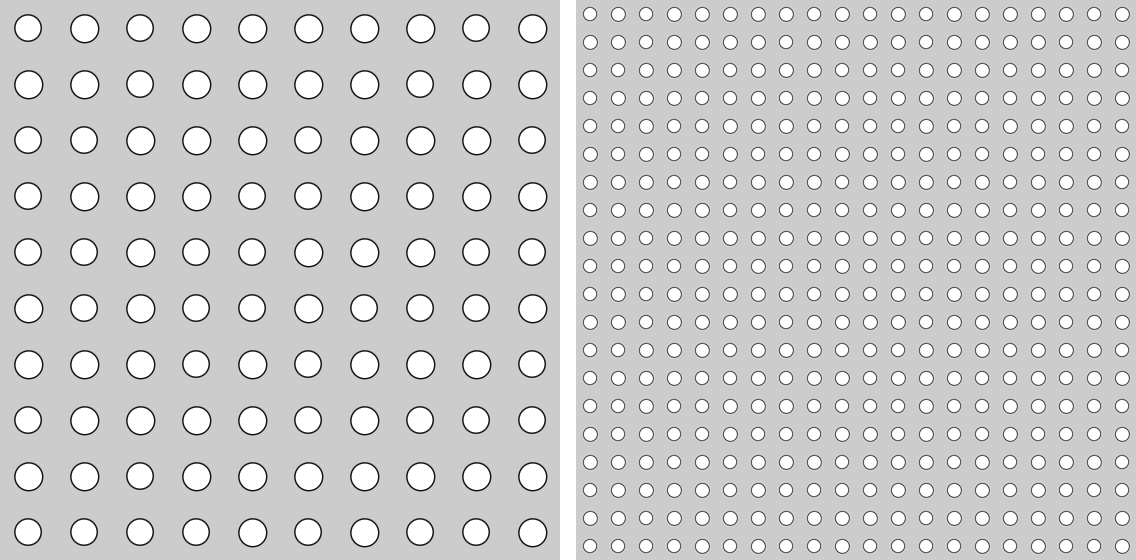
Left: one tile. Right: repeated 2 by 2.
Write a WebGL 2 fragment shader that draws this pattern.

```glsl
#version 300 es
precision highp float;
// Ten by ten grid of white discs with thin dark outlines on grey, in two slightly different sizes.

uniform vec2 u_resolution;
out vec4 fragColor;

const float REPEATS = 10.0;
const vec3 GREY = vec3(0.80);
const vec3 WHITE = vec3(1.0);
const vec3 INK = vec3(0.07);

// Lengths in units of one cell
const float SMALL_RADIUS = 0.235;
const float LARGE_RADIUS = 0.248;
const float LINE_WIDTH = 0.026;
const float LARGE_SHARE = 0.57;
const vec2 SMALL_CENTER = vec2(0.501, 0.499);

// Random value from 0 to 1 for a cell
float hash(vec2 cell) {
    vec3 p = fract(cell.xyx * vec3(0.1031, 0.1030, 0.0973) + 0.137);
    p += dot(p, p.yzx + 33.33);
    return fract((p.x + p.y) * p.z);
}

// Coverage of the inside of a signed distance, softened over one pixel
float coverage(float dist, float pixel) {
    return clamp(0.5 - dist / pixel, 0.0, 1.0);
}

// Filled disc with an outline centred on its edge
vec3 outlinedDisc(vec3 background, vec2 offset, float radius, float lineWidth, float pixel) {
    float dist = length(offset) - radius;
    vec3 color = mix(background, INK, coverage(dist - 0.5 * lineWidth, pixel));
    return mix(color, WHITE, coverage(dist + 0.5 * lineWidth, pixel));
}

void main() {
    vec2 grid = gl_FragCoord.xy / u_resolution * REPEATS;
    vec2 cell = mod(floor(grid), REPEATS);
    float pixel = REPEATS / min(u_resolution.x, u_resolution.y);

    // Large discs grow to the right and downward from a fixed upper left corner
    float isLarge = step(hash(cell), LARGE_SHARE);
    float growth = isLarge * (LARGE_RADIUS - SMALL_RADIUS);
    vec2 center = SMALL_CENTER + growth * vec2(1.0, -1.0);

    vec3 color = outlinedDisc(GREY, fract(grid) - center, SMALL_RADIUS + growth, LINE_WIDTH, pixel);
    fragColor = vec4(color, 1.0);
}
```
